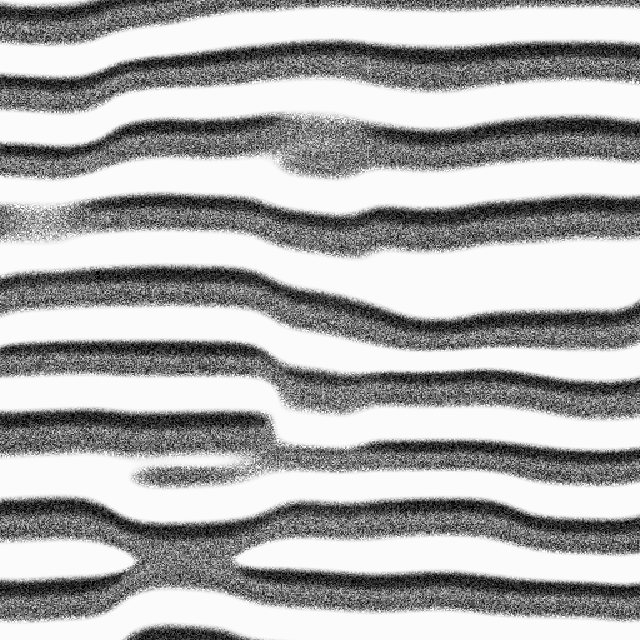
This pattern is drawn by a WebGL 1 fragment shader. Its source:

```glsl
precision highp float;

uniform vec2 u_resolution;

const float PI = 3.14159265;
const float BAND_COUNT = 8.5;
const float GRAIN_CELLS = 512.0;
const float PAPER = 0.985;
const float BODY_GREY = 0.48;
const float CREST_DARK = 0.15;

float hash(vec2 p, float seed) {
    vec3 q = fract(vec3(p.xyx) * vec3(0.1031, 0.1030, 0.0973) + seed * 0.137);
    q += dot(q, q.yzx + 33.33);
    return fract((q.x + q.y) * q.z);
}

// Smooth value noise in -1..1
float noise(vec2 p, float seed) {
    vec2 cell = floor(p);
    vec2 f = p - cell;
    f = f * f * f * (f * (f * 6.0 - 15.0) + 10.0);
    float low = mix(hash(cell, seed), hash(cell + vec2(1.0, 0.0), seed), f.x);
    float high = mix(hash(cell + vec2(0.0, 1.0), seed), hash(cell + vec2(1.0), seed), f.x);
    return 2.0 * mix(low, high, f.y) - 1.0;
}

vec2 direction(float angle) {
    return vec2(cos(angle), sin(angle));
}

vec2 complexMul(vec2 a, vec2 b) {
    return vec2(a.x * b.x - a.y * b.y, a.x * b.y + a.y * b.x);
}

// Complex envelope: its zeros break and fork the bands
vec2 envelope(vec2 uv) {
    vec2 p = uv * vec2(4.6, 6.5) + 3.7;
    float order = mix(0.3, 0.85, smoothstep(0.2, 0.85, uv.y));
    return vec2(order, 0.0) + vec2(noise(p, 1.0), noise(p, 2.0));
}

// Wave with soft-limited strength; length falls to 0 at defects
vec2 bandWave(vec2 uv) {
    float sway = 0.022 * noise(uv * vec2(4.0, 1.6) + 7.3, 3.0)
               + 0.007 * noise(uv * vec2(9.0, 4.0) + 1.9, 4.0);
    vec2 amplitude = envelope(uv);
    amplitude /= sqrt(dot(amplitude, amplitude) + 0.035);
    return complexMul(amplitude, direction(2.0 * PI * BAND_COUNT * (uv.y + sway)));
}

// Triangular grain in -1..1
float grain(vec2 uv) {
    vec2 cell = floor(uv * GRAIN_CELLS);
    return hash(cell, 5.0) + hash(cell, 6.0) - 1.0;
}

void main() {
    vec2 uv = gl_FragCoord.xy / u_resolution;
    vec2 wave = bandWave(uv);

    // Band coverage, fading to pale grey at defects
    float depth = -wave.x - 0.22 * (1.0 - length(wave));
    float cover = smoothstep(-0.4, 0.35, depth);

    // Dark upper crest and a faint lower rim
    float crest = smoothstep(0.5, 1.0, dot(wave, direction(1.33 * PI)));
    float rim = smoothstep(0.7, 1.0, dot(wave, direction(0.65 * PI)));
    float ink = mix(BODY_GREY - 0.08 * rim, CREST_DARK, crest);

    // Grain is strongest in the grey body
    float strength = 0.38 * smoothstep(0.0, 0.5, cover) * mix(1.0, 0.6, crest);
    float tone = mix(PAPER, ink, cover) + strength * grain(uv);
    gl_FragColor = vec4(vec3(clamp(tone, 0.0, 1.0)), 1.0);
}
```
